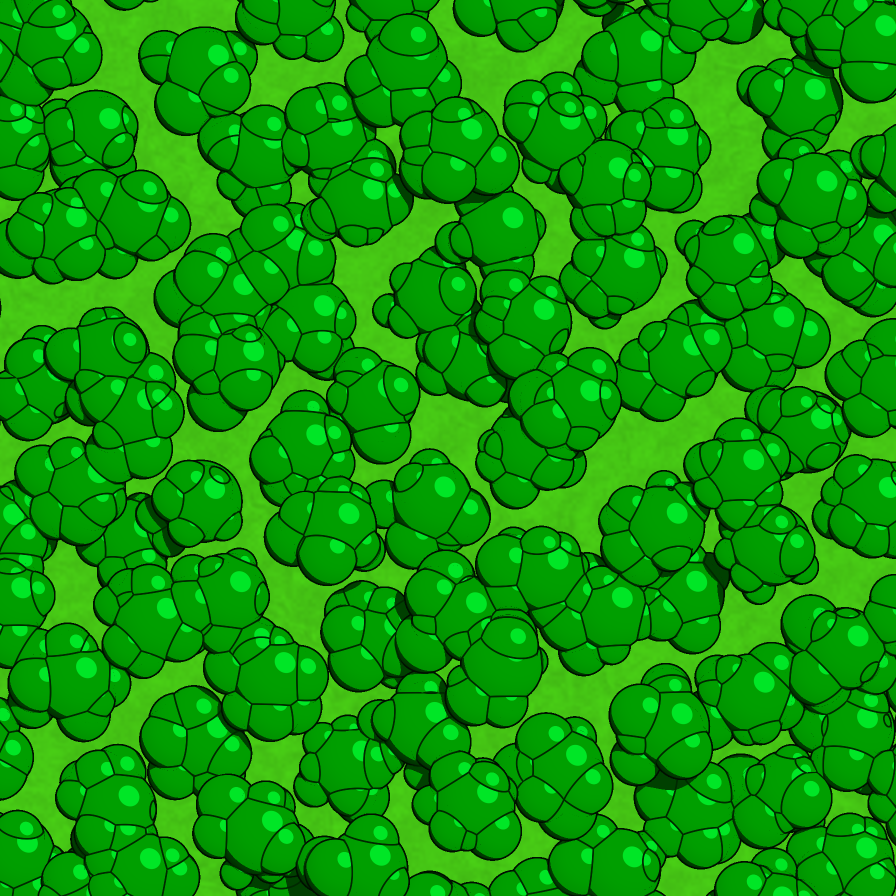
Write a WebGL 1 fragment shader that draws this texture.

```glsl
precision highp float;

uniform vec2 u_resolution;

const float TREES_ACROSS = 9.0;
const int BALLS = 9;
const mat2 TILT = mat2(0.888, -0.46, 0.46, 0.888);

const vec3 GRASS = vec3(0.27, 0.77, 0.08);
const vec3 LEAF = vec3(0.0, 0.61, 0.0);
const vec3 SHADE = vec3(0.0, 0.25, 0.0);
const vec3 DEEP_SHADE = vec3(0.0, 0.18, 0.0);
const vec3 GLINT = vec3(0.0, 0.90, 0.15);
const vec3 CREASE = vec3(0.0, 0.16, 0.0);
const vec3 INK = vec3(0.0, 0.06, 0.0);

vec3 hash3(vec2 p) {
  return fract(sin(dot(p, vec2(127.1, 311.7))) * vec3(43758.5, 22578.1, 19642.3));
}

float noise(vec2 p) {
  vec2 i = floor(p), f = fract(p);
  f = f * f * (3.0 - 2.0 * f);
  float low = mix(hash3(i).x, hash3(i + vec2(1.0, 0.0)).x, f.x);
  float high = mix(hash3(i + vec2(0.0, 1.0)).x, hash3(i + 1.0).x, f.x);
  return mix(low, high, f.y);
}

// Tree position and height on a jittered, tilted grid
vec3 treeAt(vec2 cell) {
  vec3 h = hash3(cell);
  return vec3((cell + 0.25 + 0.5 * h.xy) * TILT, 0.6 * h.z);
}

// One foliage ball: centre and radius; ball 0 is the large core
vec4 leafBall(vec3 tree, vec2 cell, float index) {
  vec3 h = hash3(cell * 1.7 + index * 5.3 + 3.1);
  float core = 1.0 - step(0.5, index);
  float angle = 2.4 * index + 1.2 * h.x;
  float reach = mix(mix(0.22, 0.42, h.y), 0.08, core);
  float radius = mix(mix(0.17, 0.32, h.z), 0.42, core);
  float lift = mix(0.45 - 1.1 * reach, 0.05, core);
  return vec4(tree + vec3(reach * cos(angle), reach * sin(angle), lift), radius);
}

// Is the path from a surface point to the light blocked?
float castShadow(vec3 hit, vec2 home, vec3 light) {
  float blocked = 0.0;
  for (int k = 0; k < 9; k++) {
    vec2 cell = home + vec2(mod(float(k), 3.0), floor(float(k) / 3.0)) - 1.0;
    vec3 tree = treeAt(cell);
    if (distance(tree.xy, hit.xy) > 1.25) continue;
    for (int i = 0; i < BALLS; i++) {
      vec4 ball = leafBall(tree, cell, float(i));
      vec3 toBall = ball.xyz - hit;
      float along = dot(toBall, light);
      float miss = dot(toBall, toBall) - along * along;
      if (along > 0.0 && miss < 0.95 * ball.w * ball.w) blocked = 1.0;
    }
  }
  return blocked;
}

vec3 grassColor(vec2 p) {
  float blades = noise(p * 9.0 + 3.0 * noise(p * 5.0)) + 0.6 * noise(p * 26.0);
  return GRASS * (0.93 + 0.09 * blades);
}

vec3 forest(vec2 p, float pixel) {
  vec2 home = floor(TILT * p);
  float top = -9.0, second = -9.0, rim = 1.0;
  vec3 normal = vec3(0.0, 0.0, 1.0), secondNormal = normal;

  // Two highest balls over this point
  for (int k = 0; k < 9; k++) {
    vec2 cell = home + vec2(mod(float(k), 3.0), floor(float(k) / 3.0)) - 1.0;
    vec3 tree = treeAt(cell);
    if (distance(tree.xy, p) > 0.8) continue;
    for (int i = 0; i < BALLS; i++) {
      vec4 ball = leafBall(tree, cell, float(i));
      vec2 offset = p - ball.xy;
      float rise2 = ball.w * ball.w - dot(offset, offset);
      if (rise2 <= 0.0) continue;
      float rise = sqrt(rise2), height = ball.z + rise;
      vec3 n = vec3(offset, rise) / ball.w;
      if (height > top) {
        second = top; secondNormal = normal;
        top = height; normal = n;
        rim = ball.w - length(offset);
      } else if (height > second) {
        second = height; secondNormal = n;
      }
    }
  }
  if (top < -5.0) return grassColor(p);

  // Flat light, shade and highlight bands
  vec3 light = normalize(vec3(0.41, 0.41, 0.81));
  vec3 glintDir = normalize(vec3(0.34, 0.32, 0.885));
  float facing = dot(normal, light);
  float shadow = facing < 0.0 ? 1.0 : castShadow(vec3(p, top), home, light);
  vec3 shade = mix(SHADE, DEEP_SHADE, smoothstep(0.1, -0.35, facing));
  vec3 color = LEAF * mix(0.95, 1.02, smoothstep(0.0, 0.8, facing));
  color = mix(color, GLINT, smoothstep(0.962, 0.967, dot(normal, glintDir)));
  color = mix(color, shade, shadow);

  // Thin creases between balls, ink along their rims
  vec2 slope = normal.xy / max(normal.z, 0.05);
  vec2 secondSlope = secondNormal.xy / max(secondNormal.z, 0.05);
  float crease = (top - second) / max(length(slope - secondSlope), 0.1);
  color = mix(CREASE, color, smoothstep(0.006, 0.006 + pixel, crease));
  return mix(INK, color, smoothstep(0.014, 0.014 + pixel, rim));
}

void main() {
  float pixel = TREES_ACROSS / u_resolution.y;
  vec3 color = vec3(0.0);
  // Four samples smooth every edge
  for (int s = 0; s < 4; s++) {
    vec2 shift = vec2(mod(float(s), 2.0), floor(float(s) / 2.0)) * 0.5 - 0.25;
    color += forest((gl_FragCoord.xy + shift) * pixel, 0.5 * pixel);
  }
  gl_FragColor = vec4(color / 4.0, 1.0);
}
```
